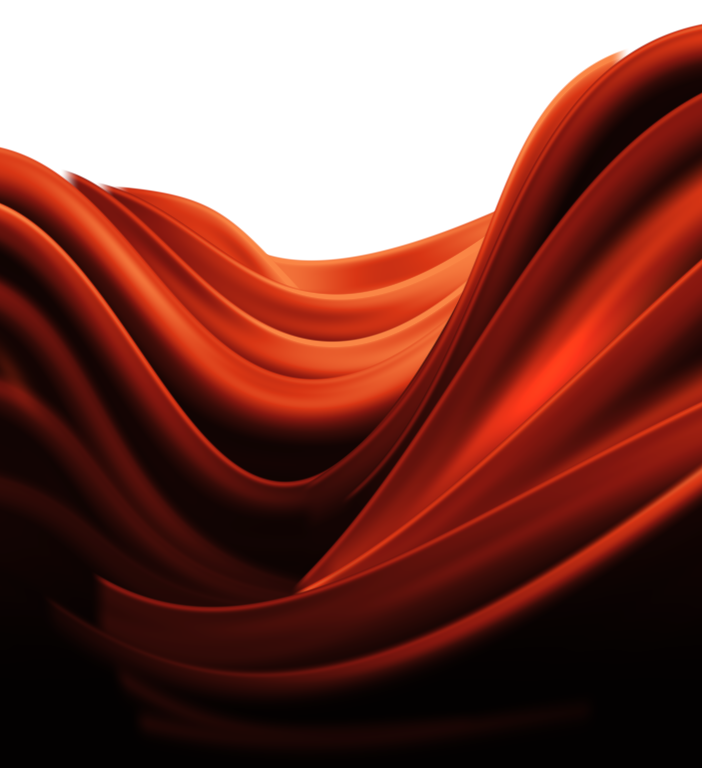
Write a WebGL 2 fragment shader that draws this background.

```glsl
#version 300 es
precision highp float;

#define CANVAS vec2(7.02, 7.68)  // drawing units across and down
#define AMBIENT 0.07             // light left in the hollows
#define STREAKS 0.45             // strength of the silk streaks
#define RIM_WIDTH 0.028          // thickness of the lit hems
#define END_FADE 0.2             // length over which a fold dies out
#define CRISP 0.012              // softness of a sharp hem

uniform vec2 u_resolution;
out vec4 fragColor;

const vec3 BLACK = vec3(0.012, 0.004, 0.003);
const vec3 UMBER = vec3(0.22, 0.045, 0.03);
const vec3 CRIMSON = vec3(0.53, 0.09, 0.06);
const vec3 SCARLET = vec3(0.85, 0.21, 0.08);
const vec3 AMBER = vec3(0.98, 0.52, 0.27);

vec3 color = vec3(1.0);
vec2 point;
float pixel;

float hash(vec2 p) {
  return fract(sin(dot(p, vec2(127.1, 311.7))) * 43758.5453);
}

float noise(vec2 p) {
  vec2 i = floor(p), f = fract(p);
  f = f * f * (3.0 - 2.0 * f);
  vec2 e = vec2(0.0, 1.0);
  return mix(mix(hash(i), hash(i + e.yx), f.x),
             mix(hash(i + e.xy), hash(i + e.yy), f.x), f.y);
}

// Light level to silk colour
vec3 silk(float light) {
  float s = clamp(light, 0.0, 1.0) * 4.0;
  vec3 c = mix(BLACK, UMBER, min(s, 1.0));
  c = mix(c, CRIMSON, clamp(s - 1.0, 0.0, 1.0));
  c = mix(c, SCARLET, clamp(s - 2.0, 0.0, 1.0));
  return mix(c, AMBER, clamp(s - 3.0, 0.0, 1.0));
}

vec2 bezier(vec2 a, vec2 b, vec2 c, vec2 d, float t) {
  float s = 1.0 - t;
  return s * s * (s * a + 3.0 * t * b) + t * t * (3.0 * s * c + t * d);
}

// Cloth hanging below a curve; look = light at start, at end, width, rim
void fold(vec2 a, vec2 b, vec2 c, vec2 d, vec4 look, float soft) {
  if (point.x < a.x || point.x > d.x) return;
  float lo = 0.0, hi = 1.0;
  for (int i = 0; i < 14; i++) {
    float mid = 0.5 * (lo + hi);
    if (bezier(a, b, c, d, mid).x < point.x) lo = mid; else hi = mid;
  }
  float t = 0.5 * (lo + hi), s = 1.0 - t;
  vec2 slope = s * s * (b - a) + 2.0 * s * t * (c - b) + t * t * (d - c);
  float depth = (point.y - bezier(a, b, c, d, t).y) * slope.x / length(slope);

  float fall = max(depth / look.z - 0.3, 0.0);
  float streak = noise(vec2(depth * 7.0 + a.y * 9.0, t * 3.0)) - 0.5;
  float light = mix(look.x, look.y, t) * exp(-fall * fall);
  light = max(light, AMBIENT * smoothstep(7.0, 5.0, point.y));
  light *= 1.0 + STREAKS * streak;
  float rim = (depth - RIM_WIDTH) / RIM_WIDTH;
  light += look.w * exp(-rim * rim);

  float edge = max(soft, pixel);
  float cover = smoothstep(-edge, edge, depth);
  cover *= smoothstep(0.0, END_FADE, point.x - a.x);
  cover *= smoothstep(0.0, END_FADE, d.x - point.x);
  color = mix(color, silk(light), cover);
}

// Soft stretched highlight
void glow(vec2 center, vec2 along, float width, float strength) {
  vec2 q = point - center, dir = normalize(along);
  vec2 r = vec2(dot(q, dir) / length(along), (q.x * dir.y - q.y * dir.x) / width);
  color += strength * SCARLET * exp(-dot(r, r));
}

void main() {
  vec2 uv = gl_FragCoord.xy / u_resolution;
  point = vec2(uv.x, 1.0 - uv.y) * CANVAS;
  pixel = CANVAS.y / u_resolution.y;

  // Hanging folds of the valley, back to front
  fold(vec2(2.1, 2.12), vec2(2.6, 2.9), vec2(3.8, 2.65), vec2(5.2, 2.0), vec4(0.8, 0.82, 0.9, 0.1), CRISP);
  fold(vec2(1.1, 1.86), vec2(2.2, 1.95), vec2(2.3, 2.15), vec2(3.1, 3.0), vec4(0.65, 0.85, 0.5, 0.1), CRISP);
  fold(vec2(0.95, 1.82), vec2(2.3, 2.12), vec2(2.8, 3.9), vec2(5.0, 2.25), vec4(0.4, 0.85, 0.55, 0.28), CRISP);
  fold(vec2(0.6, 1.69), vec2(1.85, 2.0), vec2(2.65, 4.75), vec2(4.9, 2.6), vec4(0.38, 0.9, 0.5, 0.25), CRISP);
  fold(vec2(-0.3, 1.44), vec2(1.7, 1.45), vec2(2.0, 5.6), vec2(4.85, 2.85), vec4(0.78, 0.9, 0.36, 0.1), CRISP);
  fold(vec2(-0.3, 1.95), vec2(1.7, 2.2), vec2(2.2, 7.9), vec2(4.85, 2.5), vec4(0.72, 0.1, 0.26, 0.28), CRISP);

  // Dim folds sinking at the left
  for (int i = 0; i < 3; i++) {
    float k = float(i);
    fold(vec2(-0.3, 2.7 + k), vec2(1.2, 3.1 + 0.9 * k), vec2(0.95, 5.5 + 0.3 * k), vec2(3.2, 5.85 + 0.1 * k),
         vec4(0.5 - 0.13 * k, 0.17, 0.24, 0.04), 0.1);
  }
  glow(vec2(0.12, 3.75), vec2(0.2, 0.3), 0.1, 0.25);

  // Steep drape rising at the right
  fold(vec2(3.0, 4.88), vec2(5.2, 3.6), vec2(4.6, 1.0), vec2(6.3, 0.48), vec4(0.2, 1.05, 0.3, 0.18), CRISP);
  fold(vec2(3.4, 5.0), vec2(5.0, 3.8), vec2(4.9, 0.35), vec2(7.35, 0.2), vec4(0.05, 0.72, 0.3, 0.28), CRISP);
  fold(vec2(2.9, 5.9), vec2(4.6, 4.3), vec2(5.4, 1.5), vec2(7.35, 0.78), vec4(0.42, 0.42, 0.42, 0.18), CRISP);
  fold(vec2(3.2, 5.75), vec2(5.0, 4.4), vec2(5.6, 2.5), vec2(7.35, 1.5), vec4(0.6, 0.66, 0.5, 0.0), 0.16);
  glow(vec2(5.75, 3.65), vec2(1.0, -0.85), 0.24, 0.6);
  fold(vec2(2.9, 5.95), vec2(4.3, 5.3), vec2(5.6, 3.8), vec2(7.35, 2.3), vec4(0.55, 0.42, 0.5, 0.28), CRISP);
  fold(vec2(3.2, 5.9), vec2(4.5, 5.4), vec2(5.9, 4.3), vec2(7.35, 3.55), vec4(0.45, 0.55, 0.35, 0.0), 0.2);

  // Broad hems in front, then the shadowed floor
  fold(vec2(0.9, 5.7), vec2(2.6, 6.8), vec2(4.4, 5.2), vec2(7.35, 3.86), vec4(0.22, 0.52, 0.55, 0.25), CRISP);
  fold(vec2(0.4, 5.9), vec2(2.4, 7.4), vec2(4.2, 6.8), vec2(7.35, 4.42), vec4(0.08, 0.68, 0.18, 0.1), 0.05);
  for (int i = 0; i < 2; i++) {
    float k = float(i);
    fold(vec2(1.1 + 0.2 * k, 6.6 + 0.5 * k), vec2(2.5 + 0.7 * k, 7.6), vec2(3.4 + k, 7.2), vec2(4.8 + 1.2 * k, 7.2 - 0.2 * k),
         vec4(0.15, 0.07, 0.14, 0.0), 0.12);
  }
  fragColor = vec4(clamp(color, 0.0, 1.0), 1.0);
}
```
